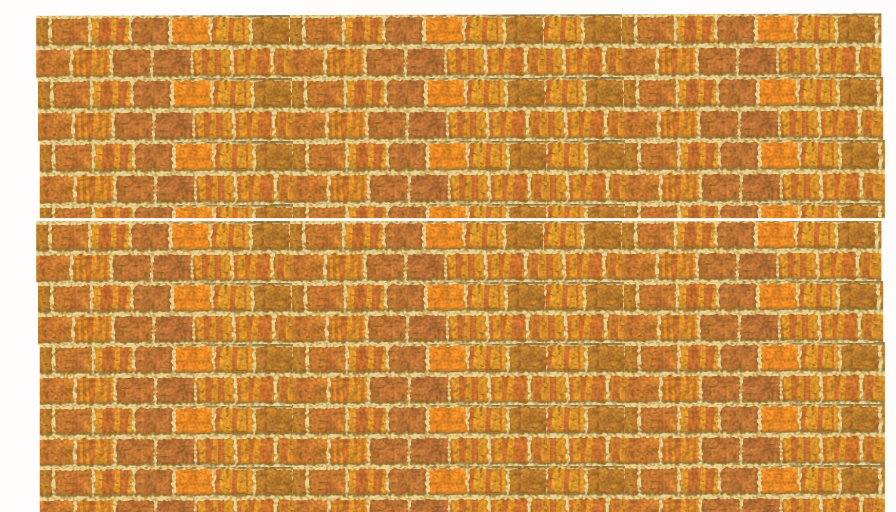
Give the GLSL for this texture, as a Shadertoy shader.

```glsl
// Weathered orange brick wall on white, split in two by a thin pale seam.
// A panel of two half-offset courses repeats down and across; each panel reuses
// the same brick tones, firing stripes and gradient-noise wear.
#define CANVAS_UNITS 438.0               // units in the canvas height
#define PANEL vec2(217.0, 53.0)          // repeat across and down
#define BRICK_PITCH vec2(34.4, 26.5)
#define BRICK_HALF vec2(15.8, 10.7)
#define WALL_X vec2(31.0, 754.0)
#define WALL_TOP 12.5
#define SEAM vec2(186.6, 189.0)
#define PANEL_STEP vec2(54.0, 52.5)      // panel heights above and below the seam
#define TILT 0.0028
#define WEAR 1.0

const vec3 WHITE = vec3(1.0, 0.99, 0.99);
const vec3 MORTAR = vec3(0.91, 0.83, 0.58);
const vec3 SAND = vec3(0.79, 0.64, 0.34);
const vec3 SHADE = vec3(0.50, 0.35, 0.13);
const vec3 BROWN = vec3(0.70, 0.43, 0.22);
const vec3 ORANGE = vec3(0.90, 0.53, 0.16);
const vec3 GOLD = vec3(0.86, 0.60, 0.17);
const vec3 OLIVE = vec3(0.65, 0.46, 0.17);

// Seven bricks per course: brown-to-orange tone, then stripe strength.
const float TONE[14] = float[14](0.3, 0.3, 0.6, 0.1, 1.1, 0.5, 0.4,
                                 0.35, 0.75, 0.15, 0.05, 0.65, 0.8, 0.5);
const float STRIPE[14] = float[14](0.5, 0.2, 0.8, 0.1, 0.1, 0.9, 0.5,
                                   0.2, 0.7, 0.1, 0.1, 0.8, 0.7, 0.6);

vec2 hashGradient(vec2 cell) {
    vec3 h = fract(cell.xyx * vec3(0.1031, 0.1030, 0.0973));
    h += dot(h, h.yzx + 33.33);
    float angle = 6.2832 * fract((h.x + h.y) * h.z);
    return vec2(cos(angle), sin(angle));
}

float gradientNoise(vec2 p) {
    vec2 i = floor(p), f = p - i, e = vec2(1.0, 0.0);
    vec2 u = f * f * f * (f * (f * 6.0 - 15.0) + 10.0);
    float low = mix(dot(hashGradient(i), f), dot(hashGradient(i + e), f - e), u.x);
    float high = mix(dot(hashGradient(i + e.yx), f - e.yx),
                     dot(hashGradient(i + 1.0), f - 1.0), u.x);
    return mix(low, high, u.y);
}

float roundedBox(vec2 p, vec2 halfSize, float radius) {
    vec2 q = abs(p) - halfSize + radius;
    return length(max(q, 0.0)) + min(max(q.x, q.y), 0.0) - radius;
}

// Two full panels, a partial panel between, then a last full one.
float panelX(float x) {
    float joined = 2.0 * PANEL.x, filler = 67.0;
    if (x < joined) return mod(x, PANEL.x);
    x -= joined;
    return x < filler ? x + PANEL.x - filler : x - filler;
}

vec3 brickColor(int id, vec2 local, vec2 q, float grain) {
    vec3 color = mix(BROWN, ORANGE, TONE[id]);
    float band = gradientNoise(vec2(local.x * 0.19, float(id) * 5.3 + local.y * 0.015));
    vec3 fired = mix(vec3(0.76, 0.42, 0.19), GOLD, smoothstep(-0.12, 0.12, band));
    color = mix(color, fired, STRIPE[id]);
    if (id == 0 || id == 6) color = mix(color, OLIVE, 0.55);
    // Mottling, pits and a darker lower edge.
    float blotch = gradientNoise(local * 0.11 + 17.0);
    color *= 1.0 + WEAR * (0.18 * blotch + 0.24 * grain);
    float pits = smoothstep(0.22, 0.5, gradientNoise(local * vec2(0.24, 0.33) + 41.0));
    color = mix(color, OLIVE * 0.85, pits * WEAR * (1.0 - 0.6 * clamp(TONE[id], 0.0, 1.0)));
    return mix(color, SHADE, 0.35 * smoothstep(7.0, 11.0, q.y));
}

vec3 wallColor(vec2 local, float pixel) {
    int row = local.y < BRICK_PITCH.y ? 0 : 1;
    float shifted = local.x + (row == 0 ? 22.8 : 4.4);
    int id = clamp(int(floor(shifted / BRICK_PITCH.x)), 0, 6) + 7 * row;
    vec2 q = vec2(mod(shifted, BRICK_PITCH.x) - 0.5 * BRICK_PITCH.x,
                  local.y - 12.8 - BRICK_PITCH.y * float(row));
    float grain = gradientNoise(local * 0.37);
    float chips = gradientNoise(local * 0.17 + 9.0);
    float d = roundedBox(q, BRICK_HALF, 2.0) + WEAR * (1.0 * grain + 1.5 * chips);

    // Sandy mortar, shadowed beneath the bricks.
    vec3 color = mix(SAND, MORTAR, smoothstep(-0.45, 0.25, grain + 0.5 * chips));
    float under = smoothstep(8.0, 11.0, q.y) * (1.0 - smoothstep(0.3, 2.6, d));
    color = mix(color, SHADE, under * 0.75);
    float soft = 0.6 * pixel;
    color = mix(color, brickColor(id, local, q, grain), 1.0 - smoothstep(-soft, soft, d));
    // Broken dark crust along the top of each panel.
    float crust = (1.0 - smoothstep(0.8, 2.8, local.y)) * smoothstep(0.5, 0.9, local.x / PANEL.x + chips);
    return mix(color, SHADE * 0.8, 0.6 * crust);
}

float inside(float x, vec2 span, float pixel) {
    return clamp(min(x - span.x, span.y - x) / pixel + 0.5, 0.0, 1.0);
}

void mainImage(out vec4 fragColor, in vec2 fragCoord) {
    float pixel = CANVAS_UNITS / iResolution.y;
    vec2 p = vec2(fragCoord.x, iResolution.y - fragCoord.y) * pixel;
    bool upper = p.y < 0.5 * (SEAM.x + SEAM.y);

    // Panels lean slightly and step sideways down each half.
    float leveled = p.y + TILT * (p.x - 390.0);
    float v = upper ? (leveled - WALL_TOP) / PANEL_STEP.x : (leveled - SEAM.y) / PANEL_STEP.y;
    float slip = 1.5 * clamp(floor(v), 0.0, 2.0);
    vec2 local = vec2(panelX(max(p.x - WALL_X.x - slip, 0.0)), fract(v) * PANEL.y);

    // Clip to the wall outline and the seam.
    float mask = inside(p.x, WALL_X + slip, pixel);
    mask *= upper ? inside(leveled, vec2(WALL_TOP, 1e3), pixel) * inside(p.y, vec2(0.0, SEAM.x), pixel)
                  : inside(p.y, vec2(SEAM.y, 1e3), pixel);
    fragColor = vec4(mix(WHITE, wallColor(local, pixel), mask), 1.0);
}
```
